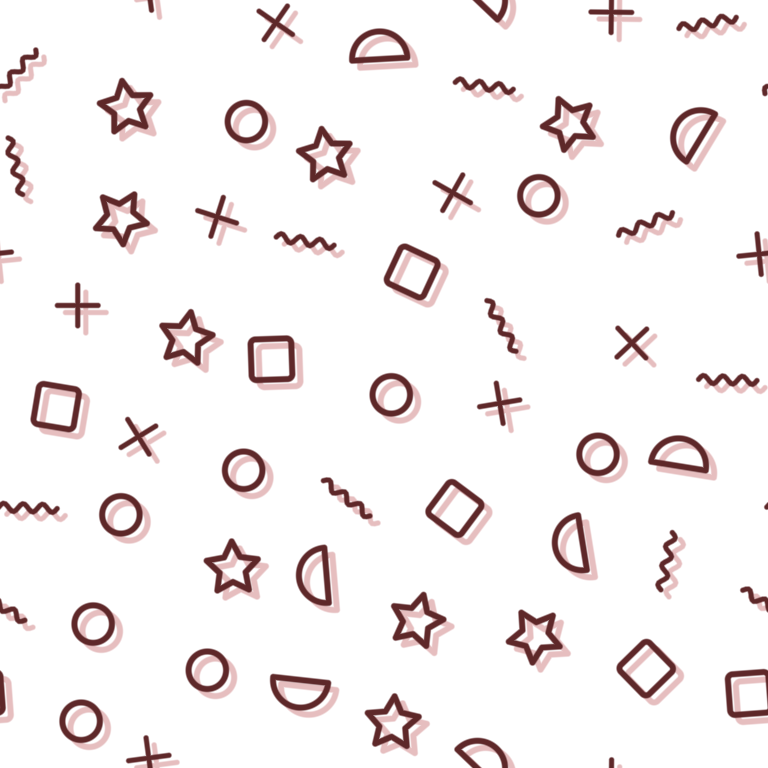
Reproduce this pattern procedurally as a WebGL 1 fragment shader.

```glsl
precision highp float;
uniform vec2 u_resolution;

const float TAU = 6.2831853;
const float CELLS = 53.0;        // cells per tile: 7 * 7 + 2 * 2
const float JITTER = 0.17;       // in cell widths
const float STROKE = 0.0039;     // half width of the outlines
const float THIN_STROKE = 0.0033;
const vec2 SHADOW_SHIFT = vec2(0.0105, -0.0092);
const vec3 PAPER = vec3(1.0);
const vec3 PINK = vec3(0.90, 0.745, 0.75);
const vec3 MAROON = vec3(0.37, 0.155, 0.162);

vec3 hash3(float n) {
  vec3 h = fract((n + 1.0) * vec3(0.1031, 0.1030, 0.0973));
  h += dot(h, h.yxz + 33.33);
  return fract((h.xxy + h.yzz) * h.zyx);
}

vec2 rotate(vec2 p, float angle) {
  float c = cos(angle), s = sin(angle);
  return vec2(c * p.x - s * p.y, s * p.x + c * p.y);
}

float segment(vec2 p, vec2 a, vec2 b) {
  vec2 ab = b - a;
  return length(p - a - ab * clamp(dot(p - a, ab) / dot(ab, ab), 0.0, 1.0));
}

// Distances to the centre line of each motif
float ring(vec2 p, float radius) {
  return abs(length(p) - radius);
}

float roundedSquare(vec2 p, float halfSide, float corner) {
  vec2 d = abs(p) - halfSide + corner;
  return abs(length(max(d, 0.0)) + min(max(d.x, d.y), 0.0) - corner);
}

float star(vec2 p, float tipRadius, float notchRadius) {
  float sector = TAU / 5.0;
  float a = abs(mod(atan(p.x, p.y) + 0.5 * sector, sector) - 0.5 * sector);
  vec2 folded = length(p) * vec2(sin(a), cos(a));
  vec2 notch = notchRadius * vec2(sin(0.5 * sector), cos(0.5 * sector));
  return segment(folded, vec2(0.0, tipRadius), notch);
}

float plus(vec2 p, float arm) {
  p = abs(p);
  return segment(vec2(max(p.x, p.y), min(p.x, p.y)), vec2(0.0), vec2(arm, 0.0));
}

float halfDisc(vec2 p, float radius) {
  p.y += 0.42 * radius;
  float base = segment(p, vec2(-radius, 0.0), vec2(radius, 0.0));
  return p.y > 0.0 ? min(base, ring(p, radius)) : base;
}

vec2 wavePoint(float t, float halfLength, float amplitude) {
  return vec2(halfLength * (2.0 * t - 1.0), amplitude * sin(3.0 * TAU * t));
}

float squiggle(vec2 p, float halfLength, float amplitude) {
  float d = 1.0;
  vec2 from = wavePoint(0.0, halfLength, amplitude);
  for (int i = 1; i <= 27; i++) {
    vec2 to = wavePoint(float(i) / 27.0, halfLength, amplitude);
    d = min(d, segment(p, from, to));
    from = to;
  }
  return d;
}

// Signed distance to the stroke; rank sets the share of each kind
float motif(vec2 p, float rank) {
  if (rank < 9.0) return ring(p, 0.0244) - STROKE;
  if (rank < 18.0) return star(p, 0.0350, 0.0178) - STROKE;
  if (rank < 28.0) return plus(p, 0.0265) - THIN_STROKE;
  if (rank < 34.0) return roundedSquare(p, 0.0265, 0.0065) - STROKE;
  if (rank < 41.0) return halfDisc(p, 0.0360) - STROKE;
  return squiggle(p, 0.0380, 0.0052) - THIN_STROKE;
}

// Tilted lattice that repeats once per canvas width
vec2 toLattice(vec2 p) {
  return vec2(7.0 * p.x - 2.0 * p.y, 2.0 * p.x + 7.0 * p.y);
}

vec2 fromLattice(vec2 q) {
  return vec2(7.0 * q.x + 2.0 * q.y, 7.0 * q.y - 2.0 * q.x) / CELLS;
}

float scatter(vec2 p) {
  vec2 home = floor(toLattice(p));
  float d = 1.0;
  for (int j = -1; j <= 1; j++) {
    for (int i = -1; i <= 1; i++) {
      vec2 cell = home + vec2(float(i), float(j));
      float index = floor(mod(30.0 * cell.x + cell.y + 0.5, CELLS));
      float rank = floor(mod(index * index * index + 0.5, CELLS)); // a permutation
      vec3 h = hash3(index);
      vec2 centre = fromLattice(cell + 0.5 + JITTER * (2.0 * h.xy - 1.0));
      d = min(d, motif(rotate(p - centre, TAU * h.z), rank));
    }
  }
  return d;
}

float cover(float d, float soft) {
  return 1.0 - smoothstep(-soft, soft, d);
}

void main() {
  float size = min(u_resolution.x, u_resolution.y);
  vec2 p = gl_FragCoord.xy / size;
  float soft = max(0.0014, 0.75 / size);
  vec3 colour = mix(PAPER, PINK, cover(scatter(p - SHADOW_SHIFT), soft));
  colour = mix(colour, MAROON, cover(scatter(p), soft));
  gl_FragColor = vec4(colour, 1.0);
}
```
